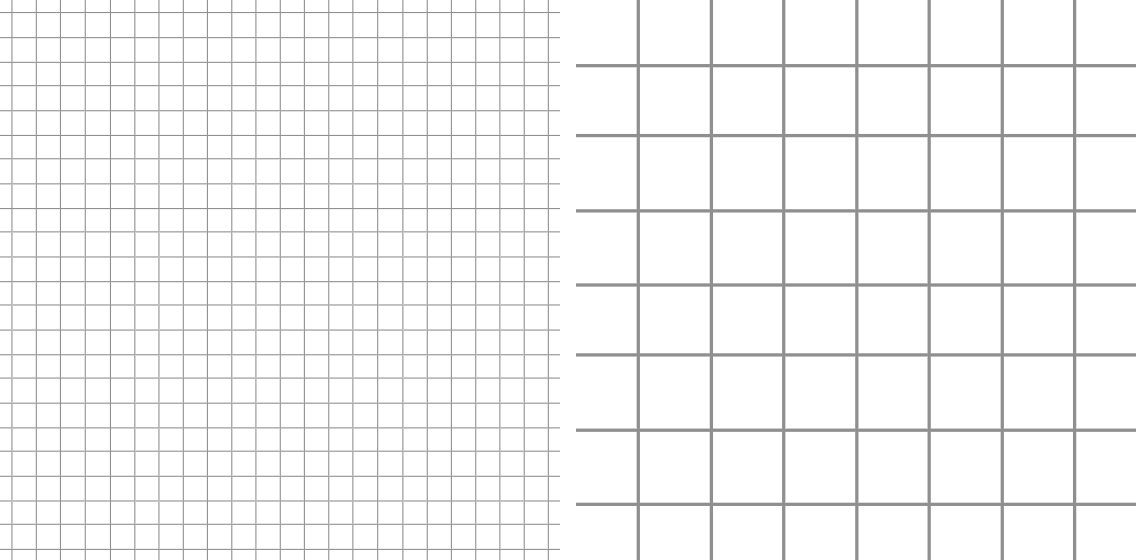
Left, the full canvas; right, a detail of the centre.
This pattern is drawn by a WebGL 2 fragment shader. Its source:

```glsl
#version 300 es
precision highp float;
// Squared paper: a fine grey grid on white, with slightly uneven ruling.

uniform vec2 u_resolution;
out vec4 fragColor;

const vec3 PAPER = vec3(1.0);
const vec3 INK = vec3(0.56);

// Lengths are fractions of the canvas.
const float PITCH = 0.043516;               // 23 lines each way
const float LINE_WIDTH = 0.00195;
const vec2 FIRST_LINE = vec2(0.0215, 0.0224); // from the left, from the top

// Uneven spacing of the ruling.
const float COLUMN_CYCLE = 12.0;
const float COLUMN_PHASE = 4.0;
const float COLUMN_SHIFT = 0.0017;
const float COLUMN_STEP = 0.00046;
const float COLUMN_END_SHIFT = 0.0008;
const float ROW_CYCLE = 3.0;
const float ROW_SHIFT_SECOND = 0.0013;
const float ROW_SHIFT_THIRD = 0.0019;

// Columns drift left in pairs, then jump back once per cycle.
float columnShift(float index) {
    float place = mod(index - COLUMN_PHASE, COLUMN_CYCLE);
    float lastInCycle = step(COLUMN_CYCLE - 1.5, place);
    return COLUMN_SHIFT - COLUMN_STEP * floor(place * 0.5 + 0.01)
         + COLUMN_END_SHIFT * lastInCycle;
}

// Rows come in threes, the second and third set a little lower.
float rowShift(float index) {
    float place = mod(index, ROW_CYCLE);
    return ROW_SHIFT_SECOND * step(0.5, place)
         + (ROW_SHIFT_THIRD - ROW_SHIFT_SECOND) * step(1.5, place);
}

// Share of each pixel's extent covered by a line, per axis.
vec2 lineCoverage(vec2 offset, vec2 pixel) {
    vec2 halfWidth = vec2(0.5 * LINE_WIDTH);
    vec2 high = min(offset + 0.5 * pixel, halfWidth);
    vec2 low = max(offset - 0.5 * pixel, -halfWidth);
    return clamp((high - low) / pixel, 0.0, 1.0);
}

void main() {
    vec2 pixel = 1.0 / u_resolution;
    vec2 position = gl_FragCoord.xy * pixel;
    position.y = 1.0 - position.y; // rows count from the top

    // Nearest line in each direction
    vec2 index = floor((position - FIRST_LINE) / PITCH + 0.5);
    vec2 shift = vec2(columnShift(index.x), rowShift(index.y));
    vec2 offset = position - FIRST_LINE - index * PITCH - shift;

    // Ink the columns and rows without darkening the crossings
    vec2 coverage = lineCoverage(offset, pixel);
    float ink = max(coverage.x, coverage.y);
    fragColor = vec4(mix(PAPER, INK, ink), 1.0);
}
```
